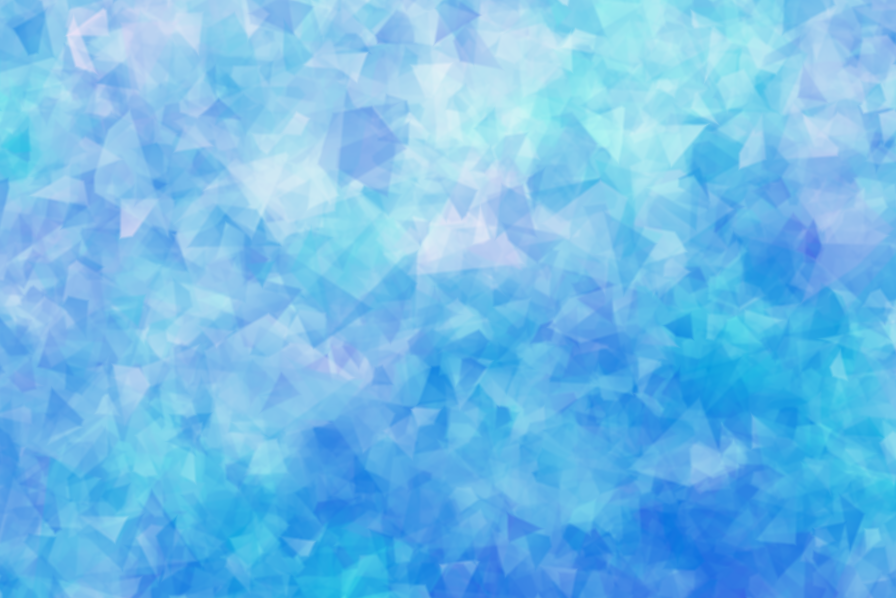
Give the GLSL for this background, as a Shadertoy shader.

```glsl
#define LAYERS 18
#define COARSE_CELLS 4.2
#define FINE_CELLS 21.0
#define EDGE_SOFTNESS 0.0036
#define MIN_OPACITY 0.10
#define MAX_OPACITY 0.62
#define TONE_SPREAD 0.98
#define HUE_SPREAD 1.9
#define GLINT_SHARE 0.03

const float TAU = 6.2831853;

vec4 hash4(vec3 p) {
    vec4 q = fract(p.xyzx * vec4(0.1031, 0.1030, 0.0973, 0.1099));
    q += dot(q, q.wzxy + 33.33);
    return fract((q.xxyz + q.yzzw) * q.zywx);
}

float valueNoise(vec2 p) {
    vec2 i = floor(p), f = fract(p);
    f = f * f * (3.0 - 2.0 * f);
    float a = hash4(vec3(i, 91.0)).x;
    float b = hash4(vec3(i + vec2(1, 0), 91.0)).x;
    float c = hash4(vec3(i + vec2(0, 1), 91.0)).x;
    float d = hash4(vec3(i + vec2(1, 1), 91.0)).x;
    return mix(mix(a, b, f.x), mix(c, d, f.x), f.y);
}

float glow(vec2 p, vec2 centre, vec2 radius) {
    vec2 q = (p - centre) / radius;
    return exp(-dot(q, q));
}

// Broad light: pale above, deep below and to the right
float toneField(vec2 p) {
    float cloud = 0.5 * valueNoise(p * 3.1 + 7.0) + 0.5 * valueNoise(p * 8.3 + 31.0);
    float tone = 0.27 + 0.38 * p.y + 0.46 * (cloud - 0.5);
    tone += 0.18 * glow(p, vec2(0.80, 0.85), vec2(0.28, 0.18));
    tone += 0.10 * glow(p, vec2(0.45, 0.48), vec2(0.30, 0.18));
    tone -= 0.15 * glow(p, vec2(1.15, 0.42), vec2(0.22, 0.25));
    return tone;
}

// Deep blue to white, leaning to cyan (hue > 0) or periwinkle (hue < 0)
vec3 iceColor(float tone, float hue) {
    float t = clamp(tone, -0.05, 1.1);
    vec3 ramp = vec3(0.06, 0.48, 0.88) + t * vec3(0.80, 0.75, 0.08)
              + t * t * vec3(0.05, -0.27, 0.01);
    vec3 tint = vec3(-0.12, 0.10, -0.005) * hue;
    return clamp(ramp + tint * (1.0 - 0.55 * max(t, 0.0)), 0.0, 1.0);
}

vec3 fieldColor(vec2 p, float toneShift, float hueShift) {
    float hue = 1.8 * (valueNoise(p * 5.0 + 53.0) - 0.45);
    return iceColor(toneField(p) + toneShift, hue + hueShift);
}

float edgeDistance(vec2 p, vec2 a, vec2 b) {
    vec2 e = normalize(b - a);
    return dot(p - a, vec2(e.y, -e.x));
}

vec2 polar(float angle, float radius) {
    return radius * vec2(cos(angle), sin(angle));
}

// Irregular triangle with up to two corners cut off
float shardDistance(vec2 p, vec4 shape, vec4 turn) {
    float angle = TAU * turn.x;
    vec2 a = polar(angle, 0.35 + 0.65 * shape.x);
    vec2 b = polar(angle + TAU / 3.0 + 1.2 * (turn.y - 0.5), 0.35 + 0.65 * shape.y);
    vec2 c = polar(angle - TAU / 3.0 + 1.2 * (turn.z - 0.5), 0.35 + 0.65 * shape.z);
    float d = max(edgeDistance(p, a, b), max(edgeDistance(p, b, c), edgeDistance(p, c, a)));
    float firstCut = dot(p, normalize(a)) - 0.20 - 0.50 * shape.w;
    float secondCut = dot(p, polar(TAU * shape.w, 1.0)) - 0.20 - 0.40 * turn.y;
    return max(d, max(firstCut, secondCut));
}

// Lays one sheet of translucent shards over the colour
vec3 addShards(vec3 color, vec2 p, float cells, float layer) {
    vec2 q = p * cells + hash4(vec3(layer, 3.0, 17.0)).xy * 40.0;
    vec2 cell = floor(q);
    for (int y = -1; y <= 1; y++)
    for (int x = -1; x <= 1; x++) {
        vec2 id = cell + vec2(x, y);
        vec4 look = hash4(vec3(id, layer * 4.0 + 1.0));
        vec4 shape = hash4(vec3(id, layer * 4.0 + 2.0));
        vec4 turn = hash4(vec3(id, layer * 4.0 + 3.0));
        vec2 local = q - id - look.xy;
        float d = shardDistance(local, shape, turn) / cells;
        float cover = smoothstep(EDGE_SOFTNESS, -EDGE_SOFTNESS, d);
        if (cover <= 0.0) continue;

        // Each facet fades along its own direction
        float fade = clamp(0.75 + 0.7 * dot(local, polar(TAU * shape.w, 1.0)), 0.2, 1.0);
        float opacity = mix(MIN_OPACITY, MAX_OPACITY, turn.w * turn.w) * fade;
        opacity *= mix(0.75, 1.1, smoothstep(4.0, 14.0, cells));
        float glint = step(1.0 - GLINT_SHARE, look.w) * step(12.0, cells);
        float toneShift = TONE_SPREAD * (look.z - 0.5) + 0.4 * glint;
        float hueShift = HUE_SPREAD * (look.w - 0.5) * (1.0 - glint);
        vec3 ice = fieldColor(p - local / cells, toneShift, hueShift);
        color = mix(color, ice, cover * max(opacity, 0.45 * glint * fade));
    }
    return color;
}

void mainImage(out vec4 fragColor, in vec2 fragCoord) {
    vec2 p = fragCoord / iResolution.y;
    vec3 color = fieldColor(p, 0.0, 0.0);

    // Coarse and fine sheets alternate through the stack
    for (int i = 0; i < LAYERS; i++) {
        float size = fract(float(i) * 0.618034 + 0.5);
        float cells = mix(COARSE_CELLS, FINE_CELLS, size * size);
        color = addShards(color, p, cells, float(i));
    }
    fragColor = vec4(color, 1.0);
}
```
